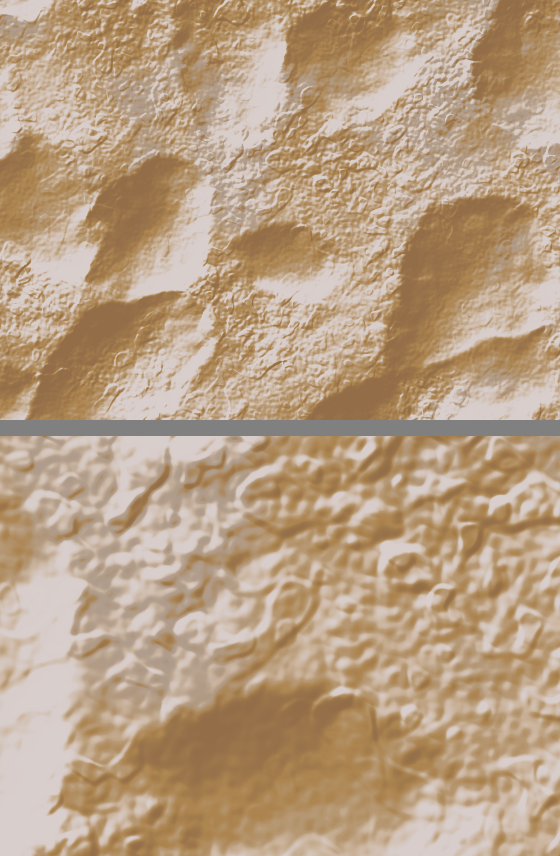
Top, the full canvas; bottom, a detail of the centre.
Reproduce this texture procedurally as a WebGL 1 fragment shader.

```glsl
precision highp float;
// Loose flour seen from above: smooth scooped hollows between crumbly ridges.
// A height field of scattered bowls, flakes and billowed gradient noise is lit
// from the upper left; its slope picks a colour from gold to cool white powder.

uniform vec2 u_resolution;

#define CELL 0.42          // spacing of the hollows
#define DEPTH 0.37         // hollow depth relative to its radius
#define RIM_BLEND 0.009    // softness of the hollow rims
#define WARP 0.13          // bending of the hollow outlines
#define CRUMB_SCALE 13.0   // frequency of the largest crumbs
#define CRUMB_SLOPE 0.25   // steepness of the crumbs
#define FLAKE_HEIGHT 0.005 // thickness of the largest flakes
#define GRAIN_SLOPE 0.20   // steepness of the fine grain
#define FLOOR_GRAIN 0.24   // roughness left inside the hollows
#define RELIEF 2.2         // contrast of the lighting
#define LIGHT_DIR vec2(-0.6, 0.8)
#define SAMPLE_STEP 0.0018 // half distance between the slope samples

const vec3 SHADOW = vec3(0.59, 0.44, 0.29);
const vec3 GOLD = vec3(0.69, 0.53, 0.32);
const vec3 TAN = vec3(0.72, 0.60, 0.45);
const vec3 PALE = vec3(0.80, 0.71, 0.62);
const vec3 POWDER = vec3(0.84, 0.80, 0.79);
const vec3 COOL = vec3(0.69, 0.62, 0.57);

vec2 hash2(vec2 p) {
  vec3 q = fract(p.xyx * vec3(0.1031, 0.1030, 0.0973));
  q += dot(q, q.yzx + 33.33);
  return fract((q.xx + q.yz) * q.zy);
}

float cornerRamp(vec2 cell, vec2 offset) {
  return dot(hash2(cell) * 2.0 - 1.0, offset);
}

float gradientNoise(vec2 p) {
  vec2 i = floor(p), f = p - i;
  vec2 u = f * f * f * (f * (f * 6.0 - 15.0) + 10.0);
  vec2 x = vec2(1.0, 0.0), y = vec2(0.0, 1.0);
  float low = mix(cornerRamp(i, f), cornerRamp(i + x, f - x), u.x);
  float high = mix(cornerRamp(i + y, f - y), cornerRamp(i + 1.0, f - 1.0), u.x);
  return mix(low, high, u.y);
}

vec2 noisePair(vec2 p) {
  return vec2(gradientNoise(p + 31.7), gradientNoise(p + 87.3));
}

float smoothMin(float a, float b) {
  float overlap = max(RIM_BLEND - abs(a - b), 0.0) / RIM_BLEND;
  return min(a, b) - 0.25 * RIM_BLEND * overlap * overlap;
}

// Scattered oval bowls; zero on the open surface, negative inside.
float hollows(vec2 p) {
  vec2 home = floor(p / CELL);
  float lowest = 0.0;
  for (int j = -1; j <= 1; j++) {
    for (int i = -1; i <= 1; i++) {
      vec2 cell = home + vec2(float(i), float(j));
      vec2 shape = hash2(cell + 71.0);
      vec2 q = p - (cell + 0.15 + 0.7 * hash2(cell + 13.0)) * CELL;
      float angle = 6.2832 * shape.y, c = cos(angle), s = sin(angle);
      q = vec2(c * q.x + s * q.y, 1.35 * (c * q.y - s * q.x));
      float radius = mix(0.13, 0.29, shape.x);
      lowest = smoothMin(lowest, DEPTH * (dot(q, q) / radius - radius));
    }
  }
  return lowest;
}

// Rounded lumps with soft creases between them, over three sizes.
float crumbs(vec2 p) {
  float sum = 0.0, frequency = CRUMB_SCALE;
  for (int k = 0; k < 3; k++) {
    float n = gradientNoise(p * frequency + 19.0);
    sum += sqrt(n * n + 0.002) / frequency;
    p = mat2(0.8, 0.6, -0.6, 0.8) * p;
    frequency *= 2.2;
  }
  return sum * CRUMB_SLOPE;
}

// Sparse caked pieces with steep edges, in two sizes.
float flakes(vec2 p) {
  float large = smoothstep(0.10, 0.22, gradientNoise(p * 17.0 + 3.0));
  float small = smoothstep(0.08, 0.28, gradientNoise(p * 41.0 + 11.0));
  return FLAKE_HEIGHT * (large + 0.55 * small);
}

float surfaceHeight(vec2 p) {
  vec2 ragged = 0.25 * noisePair(p * 9.0) + 0.10 * noisePair(p * 27.0);
  vec2 bent = p + WARP * (noisePair(p * 2.5) + ragged);
  float bowl = hollows(bent + 4.0);
  float ridge = smoothstep(-0.038, -0.004, bowl);
  float clump = 0.9 * smoothstep(0.05, 0.28, gradientNoise(p * 4.5 + 53.0));
  float patches = 0.85 + 0.9 * gradientNoise(p * 5.5 + 67.0);
  float rough = mix(FLOOR_GRAIN, patches, max(ridge, clump));
  float swell = 0.06 * gradientNoise(p * 4.0 + 7.0);
  float grain = GRAIN_SLOPE / 95.0 * gradientNoise(p * 95.0 + 29.0);
  return bowl + swell + rough * (crumbs(p) + flakes(p)) + grain * (0.4 + 0.8 * rough);
}

float ramp(float low, float high, float value) {
  return clamp((value - low) / (high - low), 0.0, 1.0);
}

vec3 flourColour(float tone, float coolness) {
  vec3 colour = mix(SHADOW, GOLD, ramp(0.04, 0.22, tone));
  colour = mix(colour, TAN, ramp(0.25, 0.46, tone));
  colour = mix(colour, PALE, ramp(0.50, 0.70, tone));
  float midtone = ramp(0.15, 0.40, tone) * (1.0 - ramp(0.55, 0.80, tone));
  colour = mix(colour, COOL, coolness * midtone);
  colour = mix(colour, POWDER, ramp(0.71, 0.88, tone));
  return colour * (0.97 + 0.04 * tone);
}

void main() {
  vec2 p = gl_FragCoord.xy / u_resolution.y;

  // Slope towards the light, with raised powder whiter than the hollows.
  vec2 reach = LIGHT_DIR * SAMPLE_STEP;
  float nearSide = surfaceHeight(p + reach);
  float farSide = surfaceHeight(p - reach);
  float slope = (farSide - nearSide) / (2.0 * SAMPLE_STEP);
  float lift = 0.5 * (nearSide + farSide) + 0.018;
  float light = RELIEF * (slope + 3.0 * lift);
  float tone = 0.5 + 0.5 * light / sqrt(1.0 + light * light);

  float haze = gradientNoise(p * 2.2 + 41.0) + 0.6 * gradientNoise(p * 8.0 + 5.0);
  gl_FragColor = vec4(flourColour(tone, 0.85 * smoothstep(-0.02, 0.30, haze)), 1.0);
}
```
